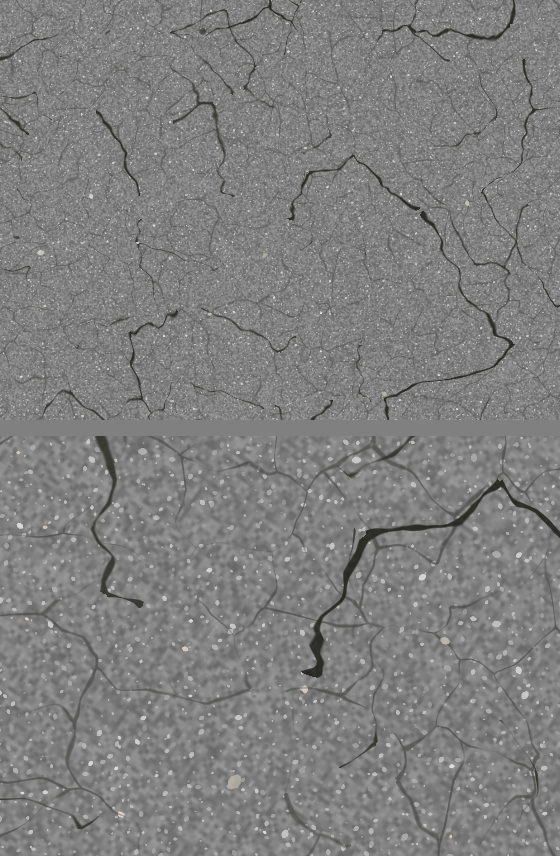
Top: the whole. Bottom: its middle third, enlarged.
Give the GLSL for this texture, as a WebGL 2 fragment shader.

```glsl
#version 300 es
precision highp float;
// Worn grey asphalt: speckled aggregate, a web of hairlines and a few open dark cracks.

uniform vec2 u_resolution;
out vec4 fragColor;

float hash(vec2 p) {
    vec3 q = fract(p.xyx * vec3(0.1031, 0.1030, 0.0973));
    q += dot(q, q.yzx + 33.33);
    return fract((q.x + q.y) * q.z);
}

vec2 hash2(vec2 p) {
    return vec2(hash(p + 17.0), hash(p + 71.0));
}

float valueNoise(vec2 p) {
    vec2 i = floor(p), f = fract(p);
    f = f * f * (3.0 - 2.0 * f);
    return mix(mix(hash(i), hash(i + vec2(1, 0)), f.x),
               mix(hash(i + vec2(0, 1)), hash(i + vec2(1, 1)), f.x), f.y);
}

// Layered, rotated sines, flattened to zigzags, that make straight borders jagged.
vec2 wander(vec2 p) {
    mat2 turn = mat2(0.8, 0.6, -0.6, 0.8);
    vec2 q = p;
    float frequency = 7.0, amplitude = 0.021;
    for (int i = 0; i < 6; i++) {
        q += amplitude * asin(0.98 * sin(frequency * (turn * q).yx + float(i) * vec2(1.7, 2.9)));
        turn *= mat2(0.8, 0.6, -0.6, 0.8);
        frequency *= 1.9;
        amplitude *= 0.59;
    }
    return q;
}

// Cell borders: nearest distance, second nearest distance, random key of the border.
vec3 cellBorders(vec2 p) {
    vec2 cell = floor(p), f = fract(p), home = vec2(0), toHome = vec2(0);
    float best = 8.0;
    for (int y = -1; y <= 1; y++)
    for (int x = -1; x <= 1; x++) {
        vec2 g = vec2(x, y), r = g + hash2(cell + g) - f;
        if (dot(r, r) < best) { best = dot(r, r); home = g; toHome = r; }
    }
    vec3 border = vec3(8.0, 8.0, 0.0);
    for (int y = -2; y <= 2; y++)
    for (int x = -2; x <= 2; x++) {
        vec2 g = home + vec2(x, y), r = g + hash2(cell + g) - f, gap = r - toHome;
        if (dot(gap, gap) < 0.0001) continue;
        float d = dot(0.5 * (toHome + r), normalize(gap));
        if (d < border.x) border = vec3(d, border.x, hash(2.0 * cell + home + g + 5.0));
        else border.y = min(border.y, d);
    }
    return border;
}

// Coverage of cracks that taper out and swell where they meet.
float cracks(vec2 p, float scale, float keep, vec2 fade, float halfWidth, float knot, float pixel) {
    vec3 border = cellBorders(p * scale);
    float strength = smoothstep(1.0 - keep, 1.25 - keep, border.z)
                   * smoothstep(fade.x, fade.y, valueNoise(p * scale * 1.4 + scale));
    float ragged = 0.3 + 1.4 * valueNoise(p * 75.0);
    float meeting = 1.0 - smoothstep(0.0, 0.011, border.y / scale);
    float w = strength * (halfWidth * ragged + knot * meeting);
    float line = 1.0 - smoothstep(w - pixel, w + pixel, border.x / scale);
    return line * smoothstep(0.0, 0.0009, w);
}

// Scattered angular chips, one at most per cell: coverage and random tone.
vec2 chips(vec2 p, float scale, float chance, vec2 radii, float blur) {
    vec2 q = p * scale, id = floor(q);
    vec2 d = fract(q) - mix(vec2(0.3), vec2(0.7), hash2(id));
    float angle = 6.283 * hash(id + 3.0), size = hash(id + 9.0);
    d = abs(mat2(cos(angle), sin(angle), -sin(angle), cos(angle)) * d) * vec2(1.0, 1.35);
    float shape = max(max(d.x, d.y), 0.75 * (d.x + d.y));
    float r = mix(radii.x, radii.y, size * size), soft = blur * scale;
    float cover = 1.0 - smoothstep(r - soft, r + soft, shape);
    return vec2(cover * step(hash(id + 41.0), chance), hash(id + 23.0));
}

void main() {
    float pixel = 1.0 / u_resolution.y;
    vec2 p = gl_FragCoord.xy * pixel + 3.0;
    vec2 tilted = mat2(0.82, 0.57, -0.57, 0.82) * p + 9.0;

    // Fine grain and faint mottling
    float tone = 0.502 + 0.17 * (valueNoise(tilted * 290.0) - 0.5)
               + 0.035 * (valueNoise(p * 130.0) - 0.5)
               + 0.015 * (valueNoise(p * 9.0) - 0.5);
    vec3 colour = vec3(tone);

    // Pale and dark aggregate
    vec2 dust = chips(tilted, 115.0, 0.45, vec2(0.10, 0.29), 0.5 * pixel);
    vec2 sand = chips(p + 5.3, 88.0, 0.36, vec2(0.09, 0.25), 0.5 * pixel);
    vec2 grit = chips(p, 53.0, 0.22, vec2(0.08, 0.19), 0.5 * pixel);
    vec2 dark = chips(tilted + 4.0, 75.0, 0.16, vec2(0.09, 0.22), 0.7 * pixel);
    colour = mix(colour, vec3(0.39), 0.5 * dark.x);
    colour = mix(colour, vec3(0.57 + 0.25 * dust.y), 0.8 * dust.x);
    colour = mix(colour, vec3(0.58 + 0.26 * sand.y), 0.8 * sand.x);
    vec3 warm = vec3(0.03, -0.01, -0.05) * step(0.95, grit.y);
    colour = mix(colour, vec3(0.64 + 0.26 * fract(grit.y * 7.0)) + warm, 0.9 * grit.x);

    // Hairlines, branches and open cracks share one wandering space
    vec2 path = wander(p);
    float hair = cracks(path, 14.0, 1.0, vec2(-0.15, 0.55), 0.0009, 0.0003, pixel);
    float branch = cracks(path + 2.3, 6.0, 0.48, vec2(0.2, 0.7), 0.0015, 0.0026, pixel);
    float open = cracks(path + 6.1, 3.3, 0.54, vec2(0.15, 0.75), 0.0027, 0.0024, pixel);
    colour = mix(colour, vec3(0.28, 0.28, 0.27), 0.68 * hair);
    colour = mix(colour, vec3(0.19, 0.19, 0.17), 0.88 * branch);
    colour = mix(colour, vec3(0.16, 0.16, 0.14) + 0.2 * (tone - 0.5), 0.95 * open);

    // Rare pits and loose pebbles
    vec2 pit = chips(path + 8.4, 4.5, 0.06, vec2(0.02, 0.045), 0.003);
    vec2 pebble = chips(p + 1.7, 7.0, 0.16, vec2(0.025, 0.06), 0.8 * pixel);
    colour = mix(colour, vec3(0.22, 0.22, 0.21), 0.75 * pit.x);
    vec3 stone = mix(vec3(0.66, 0.63, 0.56), vec3(0.84), pebble.y);
    colour = mix(colour, stone + 0.4 * (tone - 0.5), 0.9 * pebble.x);

    fragColor = vec4(clamp(colour, 0.0, 1.0), 1.0);
}
```
